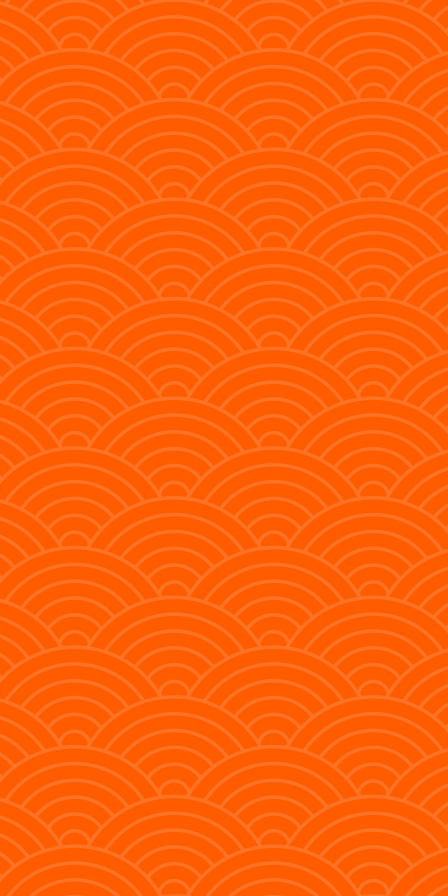
This pattern is drawn by a WebGL 1 fragment shader. Its source:

```glsl
precision highp float;

uniform vec2 u_resolution;

const vec3 GROUND_COLOR = vec3(1.0, 0.36, 0.0);
const vec3 LINE_COLOR = vec3(0.99, 0.45, 0.15);

const float WAVES_ACROSS = 2.25;    // repeats over the canvas width
const float FIRST_CENTER = 1.75;    // x of an even-row center, in wave radii
const float ROW_STEP = 0.5;         // row spacing, in wave radii
const float RING_STEP = 0.169;      // ring spacing, in wave radii
const float LAST_RING = 5.0;        // index of the innermost ring
const float HALF_LINE = 0.0176;     // half the line width, in wave radii

// Coverage of a shape from its signed distance
float coverage(float dist, float pixel) {
  return clamp(0.5 - dist / pixel, 0.0, 1.0);
}

// Distance to the center of the nearest wave in a row
float waveRadius(vec2 p, float row) {
  float shift = FIRST_CENTER + mod(row, 2.0);
  float x = mod(p.x - shift + 1.0, 2.0) - 1.0;
  return length(vec2(x, p.y - row * ROW_STEP));
}

// Signed distance to the closest of the concentric rings
float ringDistance(float radius) {
  float ring = clamp(floor((1.0 - radius) / RING_STEP + 0.5), 0.0, LAST_RING);
  return abs(radius - 1.0 + ring * RING_STEP) - HALF_LINE;
}

void main() {
  // One unit is the radius of a wave
  float scale = 2.0 * WAVES_ACROSS / u_resolution.x;
  vec2 p = gl_FragCoord.xy * scale;
  float baseRow = floor(p.y / ROW_STEP);
  vec3 color = GROUND_COLOR;

  // Paint rows back to front; lower rows overlap those above
  for (int i = 0; i < 5; i++) {
    float row = baseRow + 1.0 - float(i);
    float radius = waveRadius(p, row);
    float disc = coverage(radius - 1.0 - HALF_LINE, scale);
    float line = coverage(ringDistance(radius), scale);
    vec3 wave = mix(GROUND_COLOR, LINE_COLOR, radius > 1.0 ? 1.0 : line);
    color = mix(color, wave, disc);
  }

  gl_FragColor = vec4(color, 1.0);
}
```
